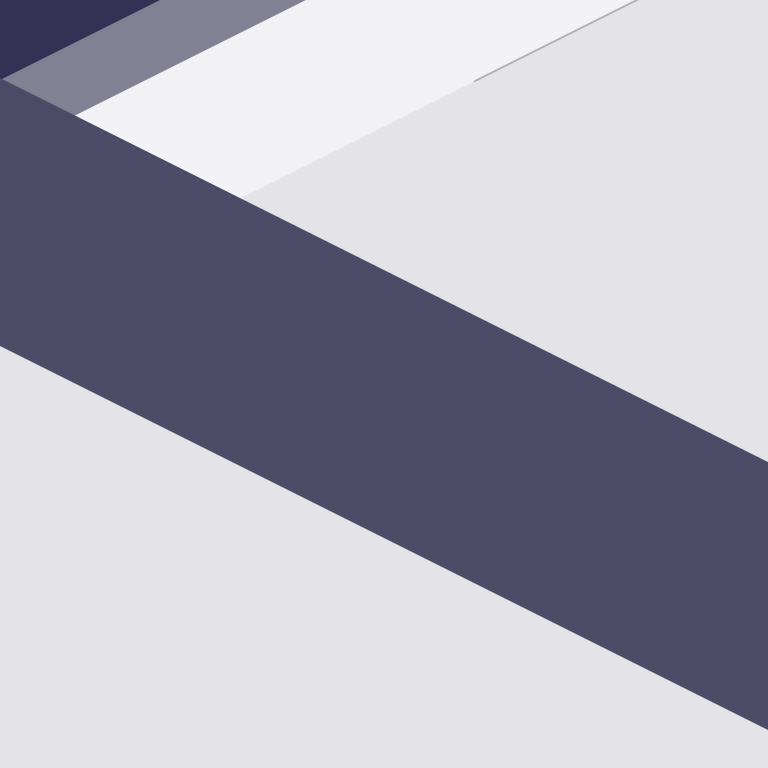
Reproduce this background procedurally as a WebGL 1 fragment shader.

```glsl
precision highp float;
uniform vec2 u_resolution;

// Heights where each slanted edge meets the left side
#define BAND_TOP 0.8984
#define BAND_BOTTOM 0.5495
#define NAVY_EDGE 0.8958
#define GREY_EDGE 0.8008
#define WHITE_EDGE 0.5853
#define SLOPE 0.5
// Hairline along the upper part of the white stripe
#define HAIRLINE_START 0.617
#define HAIRLINE_WIDTH 0.0011
#define HAIRLINE_OPACITY 0.6
#define EDGE_SOFTNESS 0.0009

const vec3 PALE = vec3(0.895, 0.893, 0.906);
const vec3 WHITE = vec3(0.949, 0.949, 0.957);
const vec3 GREY = vec3(0.505, 0.505, 0.575);
const vec3 NAVY = vec3(0.200, 0.196, 0.330);
const vec3 BAND = vec3(0.302, 0.300, 0.406);

// Smooth coverage of the side where the distance is positive
float cover(float dist) {
  float soft = max(EDGE_SOFTNESS, 0.7 / min(u_resolution.x, u_resolution.y));
  return smoothstep(-soft, soft, dist);
}

// Signed distance above a slanted line
float above(vec2 p, float slope, float height) {
  return (p.y - slope * p.x - height) / sqrt(1.0 + slope * slope);
}

void main() {
  vec2 p = gl_FragCoord.xy / u_resolution;

  // Rising stripes, layered toward the upper left corner
  float whiteEdge = above(p, SLOPE, WHITE_EDGE);
  vec3 color = mix(PALE, WHITE, cover(whiteEdge));
  color = mix(color, GREY, cover(above(p, SLOPE, GREY_EDGE)));
  color = mix(color, NAVY, cover(above(p, SLOPE, NAVY_EDGE)));

  // Thin dark line on the white stripe's border
  float hairline = cover(HAIRLINE_WIDTH - abs(whiteEdge)) * cover(p.x - HAIRLINE_START);
  color = mix(color, GREY, hairline * HAIRLINE_OPACITY);

  // Falling band, with flat pale ground beneath it
  color = mix(color, BAND, cover(-above(p, -SLOPE, BAND_TOP)));
  color = mix(color, PALE, cover(-above(p, -SLOPE, BAND_BOTTOM)));

  gl_FragColor = vec4(color, 1.0);
}
```
